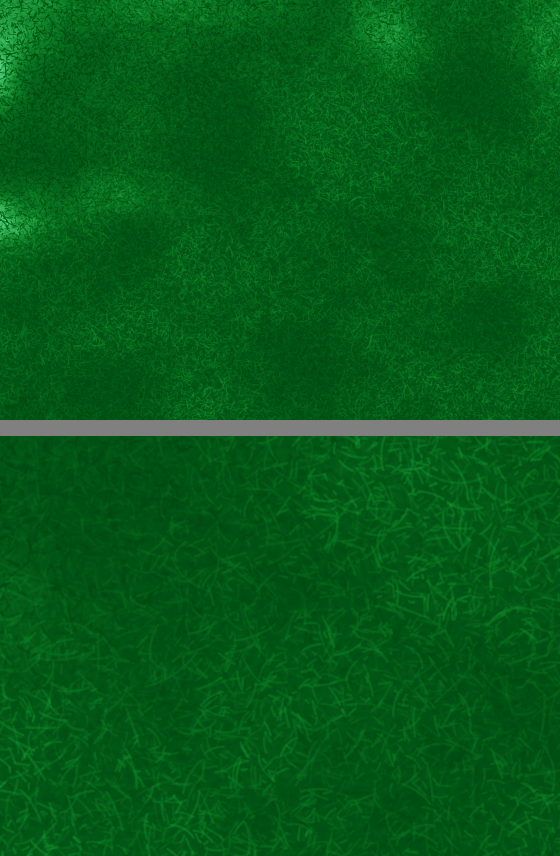
Top, the full canvas; bottom, a detail of the centre.
Write a Shadertoy shader that draws this texture.

```glsl
vec3 hash3(vec2 p) {
    vec3 q = fract(vec3(p.xyx) * vec3(0.1031, 0.1030, 0.0973));
    q += dot(q, q.yxz + 33.33);
    return fract((q.xxy + q.yzz) * q.zyx);
}

float noise(vec2 p) {
    vec2 i = floor(p), f = fract(p);
    f = f * f * (3.0 - 2.0 * f);
    return mix(mix(hash3(i).x, hash3(i + vec2(1, 0)).x, f.x),
               mix(hash3(i + vec2(0, 1)).x, hash3(i + vec2(1, 1)).x, f.x), f.y);
}

float fbm(vec2 p) {
    float sum = 0.0, amp = 0.5;
    for (int i = 0; i < 5; i++) {
        sum += amp * noise(p);
        p = p * 2.03 + 17.3;
        amp *= 0.55;
    }
    return sum;
}

mat2 rotation(float a) {
    return mat2(cos(a), sin(a), -sin(a), cos(a));
}

// One layer of short, slightly bent strands in random directions
float strands(vec2 p, float scale, float seed) {
    p = rotation(seed * 1.7) * p * scale + seed * 31.0 + 200.0;
    vec2 cell = floor(p);
    float soft = 0.5 / iResolution.y, cover = 0.0;
    for (int y = -1; y <= 1; y++)
    for (int x = -1; x <= 1; x++) {
        vec2 id = cell + vec2(x, y);
        vec3 place = hash3(id), look = hash3(id + 71.7);
        vec2 q = rotation(place.z * 6.2832) * (p - id - place.xy);
        q.y += (look.x - 0.5) * 1.1 * q.x * q.x;
        q.x = max(abs(q.x) - mix(0.08, 0.55, look.y * look.y), 0.0);
        float d = length(q) / scale;
        float strand = 1.0 - smoothstep(0.0, 0.0009 + soft, d - 0.0003);
        cover = max(cover, strand * mix(0.2, 1.0, look.z * look.z));
    }
    return cover;
}

float glow(vec2 p, vec2 center, vec2 size) {
    vec2 d = (p - center) / size;
    return exp(-dot(d, d));
}

void mainImage(out vec4 fragColor, in vec2 fragCoord) {
    vec2 p = fragCoord / iResolution.y;
    float right = iResolution.x / iResolution.y;

    // Rough blotches, with a hazier upper left
    float rough = fbm(p * 24.0 + 60.0) - 0.55;
    float blotch = smoothstep(0.28, 0.78, fbm(p * vec2(4.6, 5.6) + 3.7) + 0.22 * rough);
    float haze = smoothstep(0.35, 0.95, p.y - 0.45 * p.x + 0.25 * (fbm(p * 5.0 + 40.0) - 0.5) + 0.15);

    // Pale worn patches on the edges
    float pale = 0.34 * glow(p, vec2(0.0, 0.96), vec2(0.12, 0.12))
               + 0.36 * glow(p, vec2(-0.02, 0.80), vec2(0.06, 0.09))
               + 0.38 * glow(p, vec2(-0.02, 0.48), vec2(0.11, 0.06))
               + 0.10 * glow(p, vec2(0.25, 0.53), vec2(0.20, 0.05))
               + 0.14 * glow(p, vec2(0.45, 1.02), vec2(0.30, 0.08))
               + 0.18 * glow(p, vec2(0.92, 0.94), vec2(0.08, 0.10))
               + 0.17 * glow(p, vec2(right, 0.92), vec2(0.09, 0.14));
    pale *= max(0.5 + 0.9 * fbm(p * 9.0 + 11.0) + 0.8 * rough, 0.0);

    // Light strands, finer from layer to layer
    float light = 0.0;
    for (int i = 0; i < 12; i++) {
        float k = float(i);
        float fine = k / 11.0;
        light += strands(p, 22.0 + 4.0 * k, k + 1.0) * mix(1.0, mix(0.2, 1.0, fine), haze);
    }
    light = 1.7 * (1.0 - exp(-light * 0.75));

    // Dark scribble over the haze and pale patches
    float dark = 0.0;
    for (int i = 0; i < 7; i++)
        dark += strands(p, 36.0 + 5.0 * float(i), float(i) + 21.0);
    dark = 1.0 - exp(-dark * 1.5);

    // Fine grain, strongest in the haze
    float grain = noise(p * 310.0) + noise(p * 170.0 + 90.0) - 1.0;

    float tone = 0.307 + 0.038 * blotch + 0.038 * haze
               + light * mix(0.045, 0.135, blotch) * (1.0 - 0.25 * haze)
               + pale
               + grain * (0.022 + 0.022 * haze);
    tone -= dark * (0.020 + 0.065 * haze + 0.85 * pale);
    tone = max(tone, 0.295 + 0.02 * grain);

    // Green ramp: deep and pure in the shade, paler in the light
    float lift = max(tone - 0.4, 0.0);
    vec3 color = vec3(0.02 * smoothstep(0.32, 0.38, tone) + 1.4 * pow(lift, 1.6),
                      tone,
                      0.08 + 0.35 * (tone - 0.33) + 1.7 * lift * lift);
    fragColor = vec4(color, 1.0);
}
```
